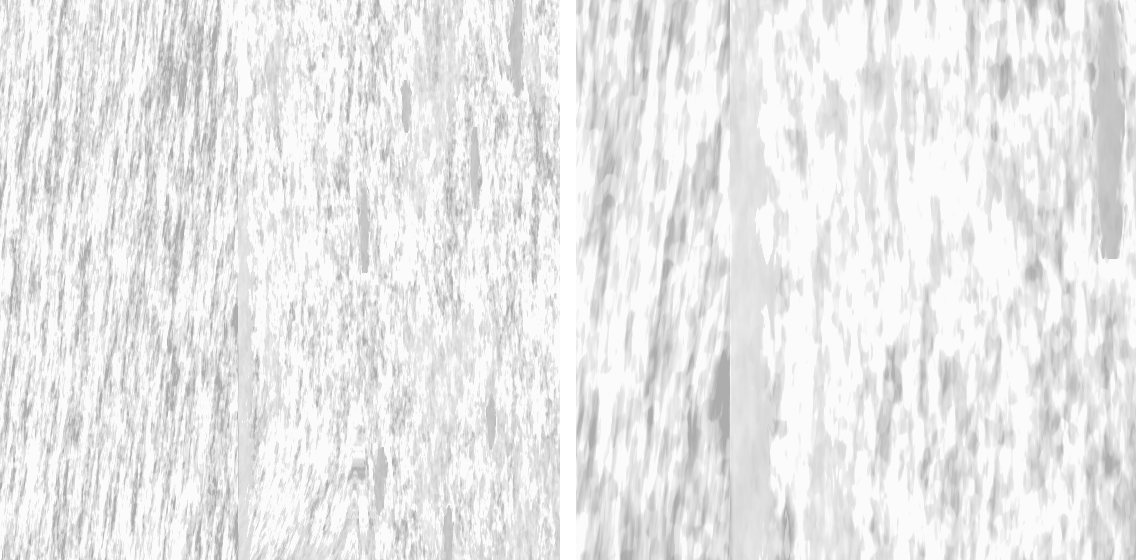
Left: the whole. Right: its middle third, enlarged.
This texture is drawn by a WebGL 2 fragment shader. Its source:

```glsl
#version 300 es
precision highp float;
// Weathered white-painted planks with worn grain, bare patches and gouges.

uniform vec2 u_resolution;
out vec4 fragColor;

const float SEAM = 0.425;        // joint between left and middle plank
const float RIGHT_JOINT = 0.64;  // joint between middle and right plank
const int GOUGES = 7;

vec3 hash3(vec2 p) {
  vec3 q = fract(p.xyx * vec3(0.1031, 0.1030, 0.0973));
  q += dot(q, q.yxz + 33.33);
  return fract((q.xxy + q.yzz) * q.zyx);
}

// Cellular noise: random cell values blended softly across their borders.
float cells(vec2 p) {
  vec2 base = floor(p), f = p - base;
  float total = 0.0, weights = 0.0;
  for (int y = -1; y <= 1; y++) {
    for (int x = -1; x <= 1; x++) {
      vec2 cell = vec2(x, y);
      vec3 h = hash3(base + cell + 100.0);
      vec2 d = cell + h.xy - f;
      float w = exp(-9.0 * dot(d, d));
      total += w * h.z;
      weights += w;
    }
  }
  return total / weights;
}

// Three octaves of cellular noise, centred on zero.
float layers(vec2 p) {
  return 0.5 * cells(p) + 0.3 * cells(p * 2.1 + 17.0)
       + 0.2 * cells(p * 4.3 + 41.0) - 0.5;
}

float wobble(float t, float phase) {
  return 0.55 * sin(t * 37.0 + phase) + 0.3 * sin(t * 91.0 + phase * 2.3)
       + 0.15 * sin(t * 233.0 + phase * 4.1);
}

float band(float x, float lo, float hi, float soft) {
  return smoothstep(lo - soft, lo + soft, x) * (1.0 - smoothstep(hi - soft, hi + soft, x));
}

float blob(vec2 p, vec2 centre, vec2 size) {
  vec2 d = (p - centre) / size;
  return exp(-dot(d, d));
}

// Shears the grain: slanted on the left, combed over low on the middle plank.
vec2 grainSpace(vec2 p, float left, float middle) {
  float comb = max(0.36 - p.y, 0.0);
  float shift = left * 0.1 * p.y - middle * 0.5 * comb * comb;
  return vec2(p.x - shift + 0.002 * wobble(p.y * 0.3, p.x * 9.0), p.y);
}

// Coverage of one upright gouge with tapered ends and a ragged outline.
float gouge(vec2 p, vec2 centre, vec2 size, float phase, float rough) {
  vec2 d = p - centre;
  d.x -= 0.25 * size.x * wobble(p.y, phase);
  float taper = sqrt(max(1.0 - pow(abs(d.y) / size.y, 2.0), 0.0));
  float edge = abs(d.x) - size.x * taper + 0.014 * rough;
  return (1.0 - smoothstep(-0.0015, 0.0015, edge)) * step(abs(d.y), size.y);
}

float gouges(vec2 p, float rough) {
  float cover = 0.0;
  for (int i = 0; i < GOUGES; i++) {
    float k = float(i);
    vec3 h = hash3(vec2(k, 7.0));
    vec2 centre = vec2(0.65 + 0.32 * fract(k * 0.618), fract(0.59 + 0.11 * k));
    vec2 size = vec2(0.006 + 0.008 * h.x, 0.04 + 0.06 * h.y);
    cover = max(cover, gouge(p, centre, size, 6.3 * h.z, rough));
  }
  return cover;
}

void main() {
  vec2 p = gl_FragCoord.xy / u_resolution;
  float left = step(p.x, SEAM);
  float right = smoothstep(RIGHT_JOINT - 0.01, RIGHT_JOINT + 0.01, p.x);
  float middle = (1.0 - left) * (1.0 - right);
  vec2 g = grainSpace(p, left, middle);

  // Wear from broad patches down to fine grit; long thin fibres on the left
  float patches = layers(g * vec2(9.0, 3.5));
  float streaks = layers(g * mix(vec2(50.0, 6.0), vec2(85.0, 5.0), left) + 5.0);
  float grain = layers(g * mix(vec2(135.0, 28.0), vec2(150.0, 19.0), left) + 9.0);
  float grit = cells(g * vec2(230.0, 110.0)) - 0.5;
  float wear = 1.5 * patches + mix(2.3, 3.3, left) * streaks + 5.4 * grain + 1.6 * grit;

  // Differences between planks
  wear += 0.05 + 0.15 * left - 0.35 * middle * smoothstep(0.3, 0.55, p.y);
  wear += 0.6 * blob(p, vec2(0.36, 0.76), vec2(0.04, 0.17));
  wear -= 0.4 * blob(p, vec2(0.76, 0.6), vec2(0.12, 0.16));
  wear += 0.4 * blob(p, vec2(0.655, 0.75), vec2(0.02, 0.2));

  // Smooth bare wood where the paint has flaked away
  float lowered = 0.15 * (1.0 - smoothstep(0.2, 0.6, p.y));
  float bare = layers(p * vec2(11.0, 4.0) + 23.0) + lowered + 0.4 * grain;
  float flaked = smoothstep(0.14, 0.18, bare) * smoothstep(0.45, 0.485, p.x);
  wear = mix(wear, 0.3 + 0.5 * wear, flaked);

  // Seam strip with a torn edge and a dark joint
  float torn = 0.447 + 0.004 * wobble(p.y, 1.0) + 0.03 * grain;
  float strip = band(p.x, SEAM, torn, 0.0015) * (1.0 - smoothstep(0.55, 0.75, p.y));
  wear = mix(wear, 0.5 + 0.2 * wear, strip);
  float joint = band(p.x, SEAM - 0.005, SEAM + 0.001, 0.002);
  wear += 1.4 * joint * smoothstep(-0.15, 0.08, streaks) * (1.0 - smoothstep(0.35, 0.6, p.y));

  // Wear to grey: paint, bare wood, then deep grain
  float tone = 0.985 - 0.055 * smoothstep(-0.55, 0.0, wear)
             - 0.075 * max(wear + 0.1, 0.0) - 0.03 * max(wear - 0.9, 0.0);
  float hollow = 0.76 + 0.12 * grain + 0.04 * grit;
  tone = mix(tone, hollow, 0.9 * gouges(p, grain));
  fragColor = vec4(vec3(clamp(tone, 0.68, 0.985)), 1.0);
}
```
